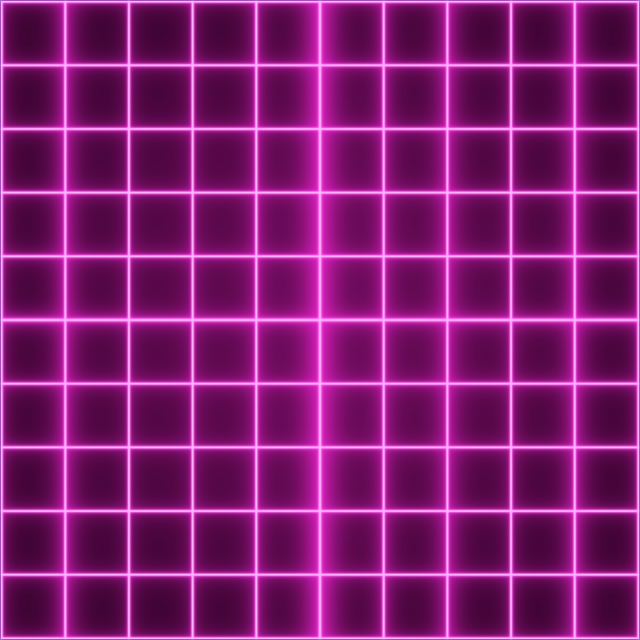
Give the GLSL for this pattern, as a three.js fragment shader.

```glsl
varying vec2 vUv;

// Glow strength of each upright, counted from the middle one
float uprightGain(float k) {
  float even = 1.0 - mod(abs(k), 2.0);
  return 0.38 + 0.4 * even + 0.55 * exp(-k * k) - 0.45 * exp(-2.0 * (k + 2.0) * (k + 2.0));
}

// Glow strength of each crossbar, brightest in the middle
float crossbarGain(float k) {
  return 0.4 + 0.4 * exp(-2.0 * k * k);
}

void main() {
  vec2 p = vUv - 0.5;
  float halo = 0.0;
  vec2 core = vec2(0.0);
  vec2 fringe = vec2(0.0);

  // Eleven tubes each way enclose ten by ten cells
  for (int i = -5; i <= 5; i++) {
    float k = float(i);
    vec2 d = abs(p - k * 0.0995);
    float gain = uprightGain(k);
    halo += 1.5 * gain * exp(-d.x / (0.009 + 0.006 * gain));
    halo += 1.4 * crossbarGain(k) * exp(-d.y / 0.0095);
    vec2 width = vec2(0.0021) + 0.0005 * exp(-4.0 * k * k);
    core += exp(-d * d / (width * width));
    fringe += exp(-d * d / (4.0 * width * width));
  }

  // Dark backdrop, lifted towards the middle
  vec3 backdrop = mix(vec3(0.37, 0.035, 0.31), vec3(0.22, 0.01, 0.18), smoothstep(0.05, 0.68, length(p)));
  vec3 color = mix(backdrop, vec3(0.92, 0.13, 0.8), 1.0 - exp(-halo));

  // Hot magenta fringe, then pale tube centres
  vec2 dim = (1.0 - min(fringe, 1.0) * 0.65);
  color = mix(color, vec3(0.97, 0.2, 0.88), 1.0 - dim.x * dim.y);
  vec2 gap = 1.0 - min(core, 1.0);
  color = mix(color, vec3(1.0, 0.7, 1.0), 1.0 - gap.x * gap.y);

  // Violet rim beyond the outer tubes
  float rim = smoothstep(0.4975, 0.5, max(abs(p.x), abs(p.y)));
  color = mix(color, vec3(0.48, 0.24, 0.64), 0.8 * rim);

  gl_FragColor = vec4(color, 1.0);
}
```
